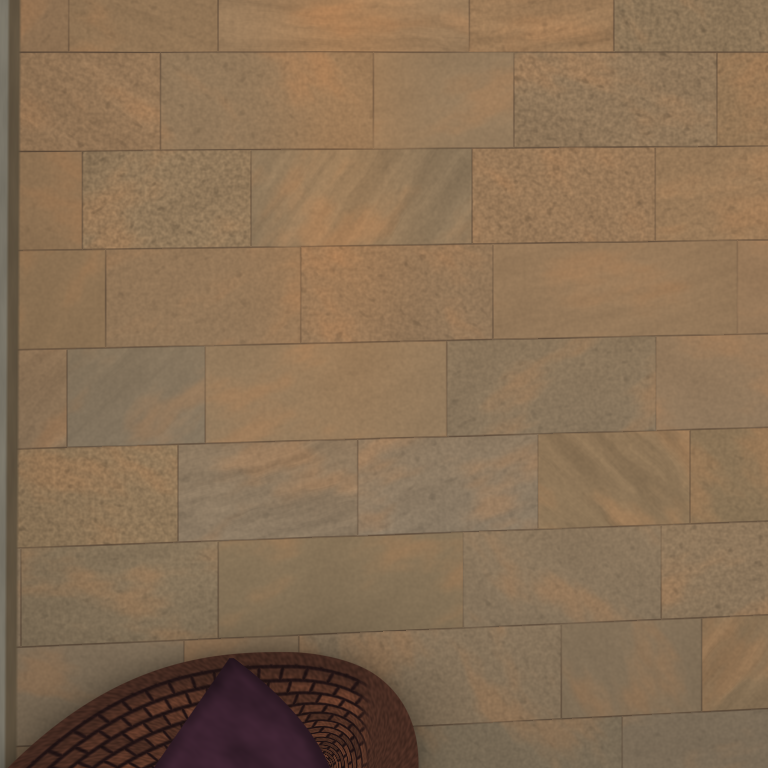
Reproduce this texture procedurally as a WebGL 2 fragment shader.

```glsl
#version 300 es
precision highp float;
// Sandstone wall cladding in staggered courses, with a wicker chair back and a cushion below.
uniform vec2 u_resolution;
out vec4 outColor;

const float TOP_COURSE = 0.068;               // height of the cut course at the top
const vec2 COURSE_HEIGHT = vec2(0.1293, 0.1221); // at the left and right edge
const float SLAB_PITCH = 0.25;
const float SLAB_JITTER = 0.42;
const float JOINT_WIDTH = 0.0011;
const vec3 TAN = vec3(0.59, 0.48, 0.355);
const vec3 OLIVE = vec3(0.51, 0.44, 0.335);
const vec3 GREY = vec3(0.51, 0.47, 0.41);
const vec3 ORANGE = vec3(0.64, 0.46, 0.31);
const vec3 JOINT = vec3(0.34, 0.27, 0.21);
const vec3 TRIM = vec3(0.47, 0.45, 0.40);
const vec3 TRIM_EDGE = vec3(0.36, 0.31, 0.24);
const vec3 WICKER = vec3(0.25, 0.155, 0.12);
const vec3 WICKER_LIGHT = vec3(0.40, 0.24, 0.17);
const vec3 WICKER_GAP = vec3(0.12, 0.07, 0.07);
const vec3 CUSHION = vec3(0.215, 0.125, 0.17);
const vec2 CHAIR_TOP = vec2(0.37, 0.151);
const vec2 CHAIR_REACH = vec2(0.36, 0.175);   // extent to the left and right

float hash(vec2 p) {
    vec3 q = fract(p.xyx * vec3(0.1031, 0.1030, 0.0973));
    q += dot(q, q.yzx + 33.33);
    return fract((q.x + q.y) * q.z);
}

float slope(vec2 cell, vec2 offset) {
    float a = 6.2832 * hash(cell);
    return dot(vec2(cos(a), sin(a)), offset);
}

float gradientNoise(vec2 p) {
    vec2 i = floor(p), f = p - i, w = f * f * f * (f * (f * 6.0 - 15.0) + 10.0);
    vec2 e = vec2(1.0, 0.0);
    return mix(mix(slope(i, f), slope(i + e, f - e), w.x),
               mix(slope(i + e.yx, f - e.yx), slope(i + 1.0, f - 1.0), w.x), w.y);
}

float fbm(vec2 p) {
    float sum = 0.0, gain = 1.0;
    for (int i = 0; i < 4; i++) {
        sum += gain * gradientNoise(p);
        p = mat2(1.6, 1.2, -1.2, 1.6) * p + 7.3;
        gain *= 0.55;
    }
    return sum;
}

mat2 rotation(float a) { return mat2(cos(a), sin(a), -sin(a), cos(a)); }

float jointAt(float k, float row) {
    return k + SLAB_JITTER * (hash(vec2(k + 31.0, row + 17.0)) - 0.5);
}

vec3 stoneWall(vec2 uv, float px) {
    // Courses tilt a little towards the right
    float height = mix(COURSE_HEIGHT.x, COURSE_HEIGHT.y, uv.x);
    float course = (1.0 - uv.y - TOP_COURSE) / height;
    float row = floor(course), f = course - row;
    float q = uv.x / SLAB_PITCH - 0.75 - 0.5 * mod(row, 2.0);
    float k = floor(q + 0.5);
    if (q < jointAt(k, row)) k -= 1.0;
    float side = min(q - jointAt(k, row), jointAt(k + 1.0, row) - q) * SLAB_PITCH;
    float bed = min(f, 1.0 - f) * height;

    // Tone of each slab
    vec2 id = vec2(k + 53.0, row + 9.0);
    float tone = hash(id), vein = hash(id + 11.7), grit = hash(id + 23.1);
    float low = smoothstep(0.75, 0.1, uv.y);
    vec3 color = mix(TAN, OLIVE, clamp(tone * 0.8 + 0.25 * low, 0.0, 1.0));
    color = mix(color, GREY, clamp(hash(id + 5.3) * (0.3 + 0.6 * low), 0.0, 1.0));
    color = mix(color, ORANGE, 0.45 * hash(id + 41.9) * (1.0 - 0.7 * low));

    // Bedding veins, clouds and grit
    vec2 p = rotation((hash(id + 3.9) - 0.5) * 2.2) * uv + id * 1.37;
    float cloud = fbm(p * vec2(6.0, 13.0));
    float streak = fbm(p * vec2(5.0, 48.0) + cloud * 0.6);
    color = mix(color, ORANGE, 0.35 * smoothstep(0.0, 0.6, cloud));
    color *= 1.0 + 0.06 * cloud + 0.13 * vein * vein * streak;
    float grain = gradientNoise(uv * 150.0) + 0.7 * gradientNoise(uv * 260.0);
    color *= 1.0 + (0.04 + 0.10 * grit * grit) * grain;
    color *= 1.0 - 0.14 * grit * smoothstep(0.25, 0.6, gradientNoise(p * vec2(70.0, 95.0)));

    // Thin joints, worn unevenly
    float wear = clamp(0.55 + 0.7 * gradientNoise(uv * 9.0 + row), 0.15, 0.9);
    float line = smoothstep(JOINT_WIDTH + px, JOINT_WIDTH - px, min(side, bed));
    color = mix(color, JOINT, line * wear * (side < bed ? 0.75 : 1.0));

    // Warm light column and falloff
    float glow = exp(-pow((uv.x - 0.45) / 0.09, 2.0)) * smoothstep(0.2, 0.8, uv.y);
    color *= 1.0 + glow * vec3(0.10, 0.04, -0.02);
    return color * (1.0 - 0.10 * low * smoothstep(0.35, 0.0, uv.y) - 0.07 * smoothstep(0.25, 0.0, uv.x));
}

// Approximate signed distance to the rounded chair back
float chairDistance(vec2 uv) {
    float reach = uv.x < CHAIR_TOP.x ? CHAIR_REACH.x : CHAIR_REACH.y;
    float d = (uv.x - CHAIR_TOP.x) / reach, a = abs(d) + 1e-4;
    float h = max(uv.y / CHAIR_TOP.y, 1e-3);
    float e = mix(1.0, 2.3, smoothstep(-0.2, 0.7, d));
    vec2 g = vec2(2.4 * pow(a, 1.4) / reach, e * pow(h, e - 1.0) / CHAIR_TOP.y);
    return (pow(a, 2.4) + pow(h, e) - 1.0) / length(g);
}

vec3 wickerWeave(vec2 uv, float depth, float px) {
    float along = atan(uv.y + 0.08, uv.x - 0.32) * 0.24;
    float band = smoothstep(0.014, 0.018, depth);
    vec2 cell = vec2(along / 0.034, depth / 0.019);
    cell.x += 0.5 * mod(floor(cell.y), 2.0);
    vec2 edge = (0.5 - abs(fract(cell) - 0.5)) * vec2(0.034, 0.019);
    float strand = smoothstep(0.0015 - px, 0.0035 + px, min(edge.x, edge.y));
    vec3 block = mix(WICKER, WICKER_LIGHT, hash(floor(cell) + 70.0) * smoothstep(0.02, 0.05, depth));
    vec3 color = mix(WICKER, mix(WICKER_GAP, block, strand), band);
    color = mix(color, WICKER * 1.08, smoothstep(0.46, 0.49, uv.x));
    return color * (1.0 + 0.3 * gradientNoise(vec2(along * 190.0 + depth * 120.0, depth * 160.0)));
}

void main() {
    vec2 uv = gl_FragCoord.xy / u_resolution;
    float px = 0.75 / min(u_resolution.x, u_resolution.y);
    vec3 color = stoneWall(uv, px);

    // Upright trim at the left
    float lean = uv.x + 0.005 * (1.0 - uv.y);
    vec3 trim = mix(TRIM, TRIM_EDGE, smoothstep(0.010 - px, 0.013 + px, lean));
    trim *= 1.0 + 0.08 * fbm(uv * vec2(60.0, 9.0));
    color = mix(trim, color, smoothstep(0.024, 0.029, lean));

    // Chair back with its soft shadow
    float chair = chairDistance(uv);
    color *= 1.0 - 0.28 * exp(-max(chair, 0.0) / 0.022);
    color = mix(color, wickerWeave(uv, -chair, px), smoothstep(px, -px, chair));

    // Cushion: a slanted left side and a bulging right side
    float left = 0.20 + 0.69 * uv.y;
    float right = 0.43 - 0.42 * uv.y - 3.2 * uv.y * uv.y;
    float cushion = max(max(left - uv.x, uv.x - right) * 0.8, uv.y - 0.143);
    vec3 cloth = CUSHION * (1.0 + 0.35 * fbm(rotation(0.6) * uv * vec2(9.0, 16.0)));
    cloth *= 0.75 + 0.25 * smoothstep(0.0, 0.02, -cushion);
    color = mix(color, cloth, smoothstep(px, -px, cushion));
    outColor = vec4(color, 1.0);
}
```
